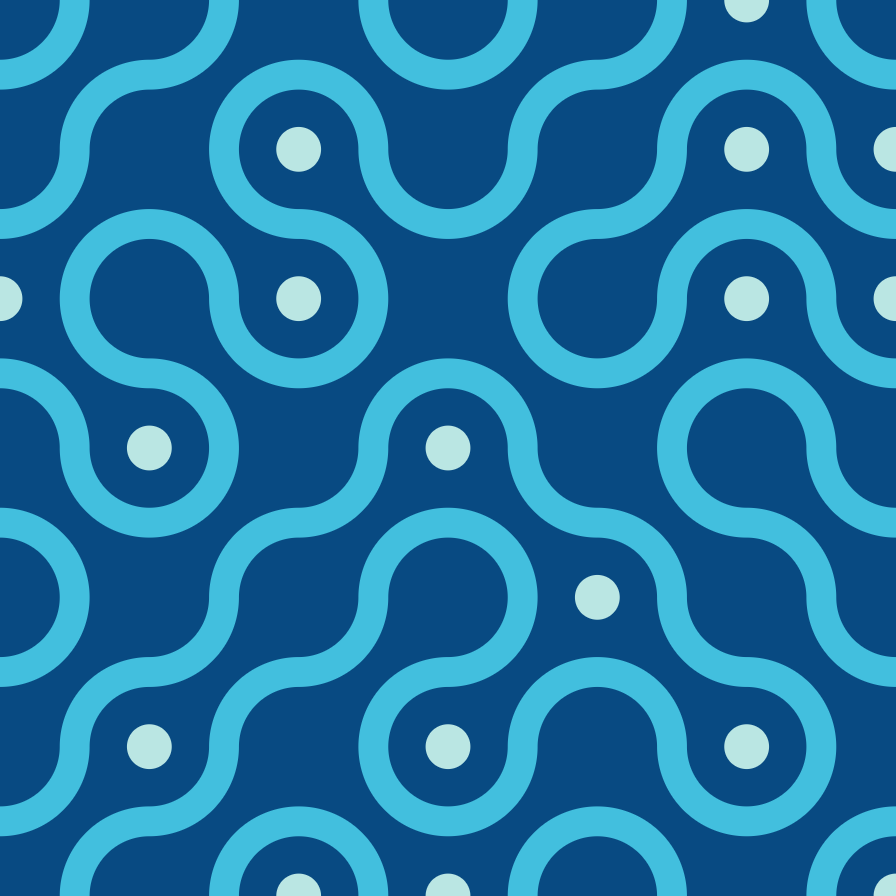
Write a Shadertoy shader that draws this pattern.

```glsl
// Truchet tiling: each square tile carries two quarter rings around opposite
// corners, in one of two random orientations, so they join into loops and waves.
// Some of the tile corners also carry a small pale dot.

const float TILES = 6.0;            // tiles along the canvas height
const float ARC_RADIUS = 0.5;       // in tile units, so bands meet at edge midpoints
const float BAND_HALF_WIDTH = 0.1;
const float DOT_RADIUS = 0.15;
const float RISING_SHARE = 0.65;    // tiles with arcs around lower left and upper right
const float DOT_SHARE = 0.27;       // corners that carry a dot
const uint TILE_SEED = 17u;
const uint DOT_SEED = 91u;

const vec3 GROUND = vec3(0.03, 0.29, 0.51);
const vec3 BAND = vec3(0.26, 0.75, 0.87);
const vec3 DOT = vec3(0.73, 0.90, 0.89);

// Integer hash of a grid position, returned in 0..1
float hash(vec2 cell, uint seed) {
    uvec2 q = uvec2(ivec2(cell) + 64);
    uint h = q.x * 1597u + q.y * 51749u + seed * 7919u;
    h = (h ^ (h >> 16)) * 73244475u;
    h = (h ^ (h >> 15)) * 73244475u;
    h ^= h >> 16;
    return float(h & 65535u) / 65536.0;
}

// Signed distance to the two quarter rings of the tile containing p
float bandDistance(vec2 p) {
    vec2 cell = floor(p);
    vec2 local = p - cell;
    if (hash(cell, TILE_SEED) > RISING_SHARE) local.x = 1.0 - local.x;
    float corner = min(length(local), length(local - 1.0));
    return abs(corner - ARC_RADIUS) - BAND_HALF_WIDTH;
}

// Signed distance to the dot at the nearest tile corner, if it has one
float dotDistance(vec2 p) {
    vec2 corner = floor(p + 0.5);
    if (hash(corner, DOT_SEED) > DOT_SHARE) return 1.0;
    return length(p - corner) - DOT_RADIUS;
}

// Antialiased coverage of a shape from its signed distance
float coverage(float d, float pixel) {
    return clamp(0.5 - d / pixel, 0.0, 1.0);
}

void mainImage(out vec4 fragColor, in vec2 fragCoord) {
    float pixel = TILES / iResolution.y;
    vec2 p = fragCoord * pixel;

    vec3 color = mix(GROUND, BAND, coverage(bandDistance(p), pixel));
    color = mix(color, DOT, coverage(dotDistance(p), pixel));
    fragColor = vec4(color, 1.0);
}
```
